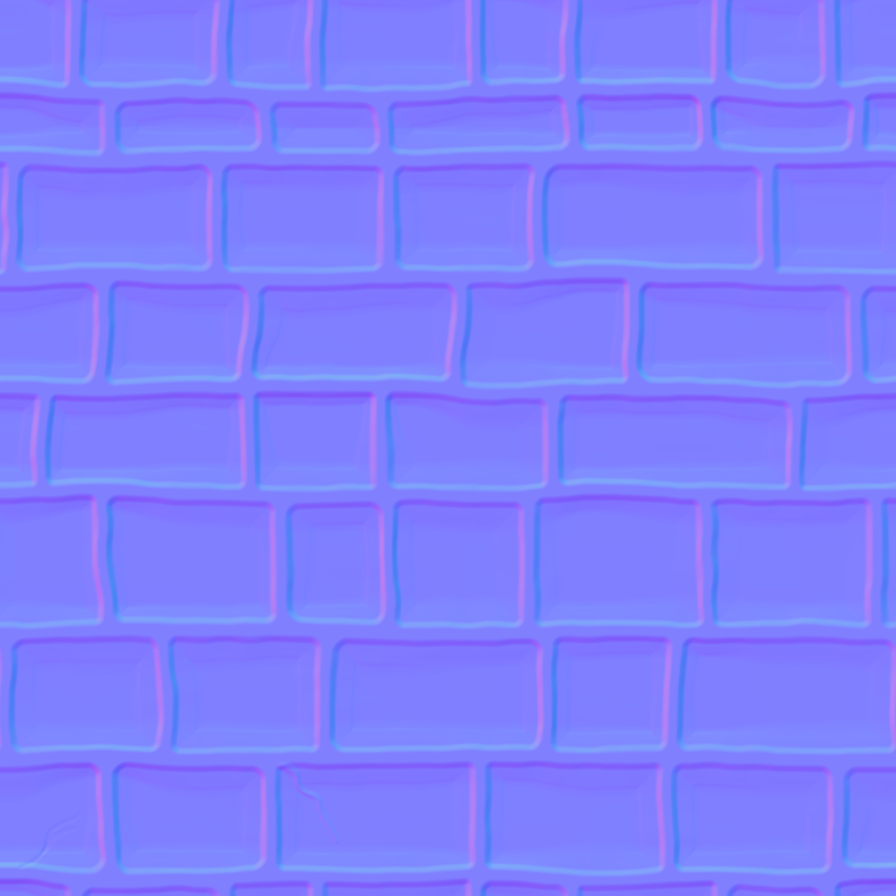
Reproduce this texture map procedurally as a WebGL 1 fragment shader.

```glsl
precision highp float;
uniform vec2 u_resolution;

#define JOINT_HALF 0.0035
#define CORNER_RADIUS 0.014
#define EDGE_WIDTH 0.009
#define EDGE_HEIGHT 0.0015
#define PILLOW_WIDTH 0.032
#define PILLOW_HEIGHT 0.0011
#define CHIP_HEIGHT 0.00016
#define GRAIN_HEIGHT 0.00022
#define CRACK_DEPTH 0.0007
#define WIDTH_JITTER 0.42
#define WOBBLE 0.010
#define SAMPLE_STEP 0.0012

float hash(vec2 p) {
  vec3 q = fract(vec3(p.xyx) * 0.1031);
  q += dot(q, q.yzx + 33.33);
  return fract((q.x + q.y) * q.z);
}

// Value noise that tiles over the unit square
float noise(vec2 p, vec2 cells) {
  p *= cells;
  vec2 i = floor(p);
  vec2 f = fract(p);
  f = f * f * f * (f * (f * 6.0 - 15.0) + 10.0);
  vec2 a = mod(i, cells);
  vec2 b = mod(i + 1.0, cells);
  return mix(mix(hash(a), hash(vec2(b.x, a.y)), f.x),
             mix(hash(vec2(a.x, b.y)), hash(b), f.x), f.y);
}

// Course of stones: bottom, top, stone count, first joint
vec4 course(float i) {
  if (i < 0.5) return vec4(0.021, 0.156, 5.0, 0.124);
  if (i < 1.5) return vec4(0.156, 0.296, 5.0, 0.184);
  if (i < 2.5) return vec4(0.296, 0.450, 6.0, 0.117);
  if (i < 3.5) return vec4(0.450, 0.564, 5.0, 0.048);
  if (i < 4.5) return vec4(0.564, 0.693, 5.0, 0.115);
  if (i < 5.5) return vec4(0.693, 0.824, 5.0, 0.243);
  if (i < 6.5) return vec4(0.824, 0.898, 6.0, 0.126);
  return vec4(0.898, 1.021, 7.0, 0.085);
}

// Joint position in stone units; joint 0 stays anchored
float joint(float k, float count, float row) {
  float id = mod(k, count);
  float shift = hash(vec2(id * 7.0 + 3.0, row * 13.0 + 5.0)) - 0.5;
  return k + (id < 0.5 ? 0.0 : shift * WIDTH_JITTER);
}

float crack(vec2 p, vec2 a, vec2 b) {
  vec2 ab = b - a;
  float t = clamp(dot(p - a, ab) / dot(ab, ab), 0.0, 1.0);
  float d = length(p - a - ab * t);
  return (1.0 - smoothstep(0.0, 0.005, d)) * (1.0 - 0.7 * t);
}

float height(vec2 p) {
  // Hand-cut wobble of the joints
  float broad = noise(p, vec2(9.0));
  float fine = noise(p + 0.37, vec2(37.0));
  vec2 bend = vec2(noise(p + 0.61, vec2(11.0)), broad) - 0.5;
  vec2 q = p + WOBBLE * bend + 0.0025 * (fine - 0.5);

  // Find the course and the stone
  float y = fract(q.y - 0.021) + 0.021;
  float row = 0.0;
  vec4 c = course(0.0);
  for (int i = 1; i < 8; i++) {
    vec4 next = course(float(i));
    if (y >= next.x) { c = next; row = float(i); }
  }
  float x = fract(q.x - c.w) * c.z;
  float k = floor(x);
  if (x < joint(k, c.z, row)) k -= 1.0;
  else if (x >= joint(k + 1.0, c.z, row)) k += 1.0;
  float left = joint(k, c.z, row);
  float right = joint(k + 1.0, c.z, row);
  float seed = hash(vec2(mod(k, c.z) + 19.0, row + 41.0));

  // Distance inside the rounded stone
  vec2 local = vec2((x - 0.5 * (left + right)) / c.z, y - 0.5 * (c.x + c.y));
  vec2 halfSize = 0.5 * vec2((right - left) / c.z, c.y - c.x);
  halfSize -= JOINT_HALF + vec2(0.001, 0.003) * seed;
  float radius = CORNER_RADIUS * (0.6 + 0.7 * seed);
  vec2 corner = abs(local) - halfSize + radius;
  float d = radius - length(max(corner, 0.0)) - min(max(corner.x, corner.y), 0.0);
  float dy = halfSize.y - abs(local.y);

  // Steep rim, soft pillow and chipped inner rim
  float rim = smoothstep(0.0, EDGE_WIDTH, d);
  float spread = PILLOW_WIDTH * (0.55 + 0.8 * broad);
  float h = rim * (EDGE_HEIGHT + PILLOW_HEIGHT * smoothstep(0.0, spread, dy));
  h += 0.5 * PILLOW_HEIGHT * smoothstep(0.0, spread, d);
  float wear = noise(p + 0.23, vec2(8.0));
  float chip = smoothstep(0.0, 0.005, d - 0.011 - 0.016 * broad);
  h += CHIP_HEIGHT * chip * smoothstep(0.3, 0.7, wear);

  // Faint tooling streaks on some faces
  float grain = noise(p, vec2(13.0, 43.0)) - 0.5;
  h += GRAIN_HEIGHT * grain * rim * smoothstep(0.45, 0.85, wear);

  // Cracks in the lowest course
  vec2 s = p + 0.014 * (vec2(fine, noise(p, vec2(41.0))) - 0.5);
  h -= CRACK_DEPTH * crack(s, vec2(0.319, 0.151), vec2(0.381, 0.065));
  h += 0.4 * CRACK_DEPTH * crack(s, vec2(0.026, 0.030), vec2(0.085, 0.095));
  h += 0.3 * CRACK_DEPTH * crack(s, vec2(0.050, 0.056), vec2(0.086, 0.076));
  return h;
}

void main() {
  vec2 uv = gl_FragCoord.xy / u_resolution;
  vec2 e = vec2(SAMPLE_STEP, 0.0);
  vec2 slope = vec2(height(uv + e.xy) - height(uv - e.xy),
                    height(uv + e.yx) - height(uv - e.yx)) / (2.0 * SAMPLE_STEP);
  // Tangent-space normal with green pointing down
  vec3 n = normalize(vec3(-slope.x, slope.y, 1.0));
  gl_FragColor = vec4(0.5 + 0.5 * n, 1.0);
}
```
